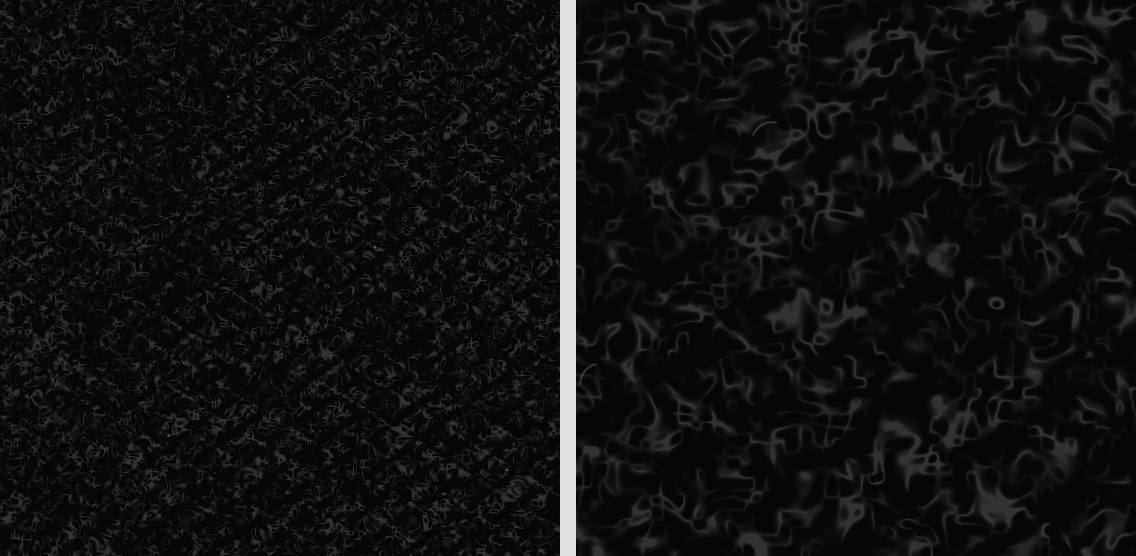
Left: the whole. Right: its middle third, enlarged.
Reproduce this texture procedurally as a WebGL 2 fragment shader.

```glsl
#version 300 es
precision highp float;

uniform vec2 u_resolution;
out vec4 outColor;

// Weave lattice, in canvas widths: about 11 diamonds across and 16 down
const vec2 GROOVE_STEP = vec2(0.0443, 0.0319);
const vec2 RIDGE_STEP = vec2(0.0456, -0.0286);
const vec2 ANCHOR = vec2(0.4896, 0.4530);
const float WOBBLE = 0.007;
const float GROOVE_WIDTH = 0.20;
const float RIDGE_WIDTH = 0.10;
const float CELL_VARIATION = 0.30;

// Fibre pile
const float FIBRE_SCALE = 145.0;
const float CLUMP_SCALE = 95.0;
const float CURL_SCALE = 48.0;
const float CURL = 0.012;

// Lint
const float LINT_GRID = 8.0;
const float LINT_CHANCE = 0.28;
const float LINT_RADIUS = 0.0010;

const vec3 SHADOW = vec3(0.022);
const vec3 YARN = vec3(0.100);
const vec3 HIGHLIGHT = vec3(0.195);
const vec3 LINT = vec3(0.50);
const float TAU = 6.28319;

float hash(vec2 p) {
    vec3 h = fract(vec3(p.xyx) * 0.1031);
    h += dot(h, h.yzx + 33.33);
    return fract((h.x + h.y) * h.z);
}

float noise(vec2 p) {
    vec2 i = floor(p);
    vec2 f = fract(p);
    f = f * f * (3.0 - 2.0 * f);
    return mix(mix(hash(i), hash(i + vec2(1, 0)), f.x),
               mix(hash(i + vec2(0, 1)), hash(i + vec2(1, 1)), f.x), f.y);
}

vec2 noise2(vec2 p) {
    return vec2(noise(p), noise(p + 71.7)) - 0.5;
}

// Curled threads: thin ridges of warped noise, broken up by clumps
float fibres(vec2 p) {
    vec2 curled = p + CURL * noise2(p * CURL_SCALE);
    float thread = 1.0 - abs(2.0 * noise(curled * FIBRE_SCALE + 19.0) - 1.0);
    float clump = noise(curled * CLUMP_SCALE + 53.0);
    return thread * thread * mix(0.12, 0.88, clump);
}

// Brightness of the woven relief, around 1 on the diamond faces
float relief(vec2 p) {
    vec2 frayed = p + WOBBLE * noise2(p * 14.0) + 0.5 * WOBBLE * noise2(p * 60.0);
    vec2 q = inverse(mat2(GROOVE_STEP, RIDGE_STEP)) * (frayed - ANCHOR);
    q.x += 0.5;
    vec2 edge = q - round(q);
    float dash = 0.5 - 0.5 * cos(TAU * q.x);
    float crisp = mix(0.50, 1.0, smoothstep(0.0, 0.6, p.x + 0.4 * noise(p * 5.0) - 0.2));

    float groove = 1.0 - smoothstep(0.25 * GROOVE_WIDTH, GROOVE_WIDTH, abs(edge.y));
    float ridge = 1.0 - smoothstep(0.0, RIDGE_WIDTH, abs(edge.x));
    float hollow = 1.0 - smoothstep(0.0, RIDGE_WIDTH, abs(edge.x - 1.6 * RIDGE_WIDTH));
    float face = 0.90 + CELL_VARIATION * (hash(floor(q) + 200.0) - 0.5);
    face += crisp * (0.55 * ridge * (1.0 - 0.5 * dash) - 0.30 * hollow);
    return face * (1.0 - crisp * groove * mix(0.30, 0.95, dash));
}

// Sparse specks and short bent hairs, one at most in each grid cell
float lint(vec2 p) {
    vec2 cell = floor(p * LINT_GRID);
    vec2 jitter = 0.2 + 0.6 * vec2(hash(cell + 3.1), hash(cell + 47.3));
    vec2 d = p - (cell + jitter) / LINT_GRID;
    float angle = TAU * hash(cell + 91.7);
    d = mat2(cos(angle), sin(angle), -sin(angle), cos(angle)) * d;
    float isHair = step(0.55, hash(cell + 13.9));
    float halfLength = mix(0.0008, 0.0075, isHair);
    d.y -= isHair * 45.0 * d.x * d.x;
    d.x -= clamp(d.x, -halfLength, halfLength);
    float radius = LINT_RADIUS * mix(1.3, 0.6, isHair);
    float soft = 1.0 / u_resolution.x;
    float cover = 1.0 - smoothstep(radius - soft, radius + soft, length(d));
    return cover * mix(0.9, 0.4, isHair) * step(hash(cell + 29.0), LINT_CHANCE);
}

void main() {
    vec2 p = gl_FragCoord.xy / u_resolution.x;
    float light = fibres(p) * relief(p) * mix(0.92, 1.10, noise(p * 4.0 + 7.0));

    vec3 color = mix(SHADOW, YARN, smoothstep(0.06, 0.44, light));
    color = mix(color, HIGHLIGHT, smoothstep(0.34, 0.60, light));
    color = mix(color, LINT, lint(p));
    outColor = vec4(color, 1.0);
}
```
